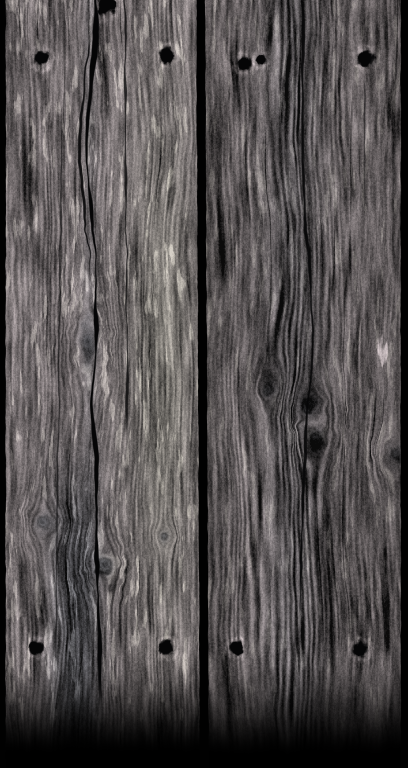
A Shadertoy shader for this texture:

```glsl
// Two weathered vertical planks with nail holes, knots and long splits on black.
// Grain is a stretched-noise field whose phase is bent around each knot;
// splits, stains, holes and worn rims are layered on top of it.
#define ASPECT 0.531
#define LEFT_RINGS 82.0
#define RIGHT_RINGS 60.0
#define LEFT_TONE 0.425
#define RIGHT_TONE 0.355
#define RING_DEPTH 0.10
#define FIBRE_DEPTH 0.42
#define STAIN_DEPTH 0.25
#define SPECK_DEPTH 0.17
#define HAIRLINE_DEPTH 0.17

// xy: centre, z: radius, w: vertical stretch
const vec4 KNOTS[8] = vec4[8](
  vec4(.215, .557, .016, 2.5), vec4(.105, .319, .016, 1.2),
  vec4(.256, .265, .017, 1.3), vec4(.402, .302, .009, 1.2),
  vec4(.659, .495, .013, 1.5), vec4(.757, .470, .017, 1.1),
  vec4(.776, .425, .014, 1.4), vec4(.970, .408, .015, 1.3));

// xy: centre, z: radius
const vec3 NAILS[10] = vec3[10](
  vec3(.102, .924, .0105), vec3(.410, .928, .0105), vec3(.259, .993, .013),
  vec3(.598, .917, .0095), vec3(.639, .922, .007), vec3(.898, .924, .011),
  vec3(.088, .157, .0095), vec3(.407, .156, .010), vec3(.580, .156, .009),
  vec3(.883, .155, .010));

float hash(vec2 p) {
  vec3 q = fract(p.xyx * .1031);
  q += dot(q, q.yzx + 33.33);
  return fract((q.x + q.y) * q.z);
}

float noise(vec2 p) {
  vec2 i = floor(p), f = fract(p);
  f = f * f * (3. - 2. * f);
  return mix(mix(hash(i), hash(i + vec2(1, 0)), f.x),
             mix(hash(i + vec2(0, 1)), hash(i + vec2(1, 1)), f.x), f.y);
}

float fbm(vec2 p) {
  float sum = 0., amp = .54;
  for (int i = 0; i < 3; i++) {
    sum += amp * noise(p);
    p = p * 2.03 + 17.3;
    amp *= .55;
  }
  return sum;
}

float bell(float x, float width) { x /= width; return exp(-x * x); }

// Dark core of a split within the height range lo..hi
float split(vec2 u, float pathX, float halfWidth, float lo, float hi) {
  float aa = .8 / iResolution.x;
  float w = halfWidth * (.25 + 1.2 * noise(vec2(u.y * 26., lo * 50. + hi * 9.)));
  float core = 1. - smoothstep(w - aa, w + aa, abs(u.x - pathX));
  return core * smoothstep(lo, lo + .06, u.y) * (1. - smoothstep(hi - .03, hi, u.y));
}

void mainImage(out vec4 fragColor, in vec2 fragCoord) {
  vec2 u = fragCoord / iResolution.xy;
  float aa = .7 / iResolution.x, right = step(.4965, u.x);

  // Plank outline
  float lean = (1. - u.y) * .009;
  float rough = (fbm(vec2(u.y * 70., floor(u.x * 4.) * 5.)) - .5) * .0035;
  float lo = mix(.014, .503 + lean, right), hi = mix(.481 + lean, .982, right);
  float edge = min(u.x - lo, hi - u.x) + rough;

  // Grain phase, bent around knots
  float phase = u.x + (noise(vec2(u.x * 7. + right * 9., u.y * 6.)) - .5) * .022
    + (noise(u * vec2(25, 28)) - .5) * .005;
  float knot = 0., knotRing = 0.;
  for (int i = 0; i < 8; i++) {
    vec4 k = KNOTS[i];
    vec2 d = (u - k.xy) * vec2(ASPECT, 1. / k.w);
    float r = length(d) / k.z + .5 * (noise(u * vec2(60, 90)) - .5);
    phase -= d.x / ASPECT * 1.15 * exp(-r * r * .4);
    knot += exp(-r * r * 3.);
    knotRing += exp(-r * r * .9) * sin(r * 11.);
  }

  // Growth rings, stains, fibres and hairline checks
  vec2 g = vec2(phase, u.y);
  float drift = fbm(g * vec2(13, 2.2) + right * 30.);
  float rings = sin(6.2832 * (phase * mix(LEFT_RINGS, RIGHT_RINGS, right) + 4.5 * drift));
  rings *= mix(.5, .35 + .8 * bell(u.x - .7, .13), right) * (.3 + 1.4 * noise(g * vec2(26, 12)));
  float stain = fbm(g * vec2(24, 4) + 50.);
  float fibre = fbm(g * vec2(105, 24));
  float flecks = smoothstep(.61, .74, fbm(g * vec2(85, 30) + 80.));
  float speck = .55 * noise(u * vec2(300, 420)) + .45 * noise(u * vec2(510, 930)) - .5;
  float vein = abs(noise(g * vec2(48, 4) + 20.) - .5);
  float hairline = (1. - smoothstep(.02, .13, vein))
    * smoothstep(.38, .6, noise(g * vec2(30, 9) + 70.));
  float tone = mix(LEFT_TONE, RIGHT_TONE, right) + RING_DEPTH * rings
    + STAIN_DEPTH * (stain - .5) + FIBRE_DEPTH * (fibre - .5)
    + SPECK_DEPTH * speck - HAIRLINE_DEPTH * hairline;
  float pale = bell(u.x - .4, .09) * bell(u.y - .52, .36);
  float dark = bell(u.x - .18, .055) * (1. - smoothstep(.26, .46, u.y)) * 1.5
    + bell(u.x - .72, .07) * .5 + bell(u.x - .22, .02) * .4;
  tone += pale * .07 + flecks * mix(.19, .1, right) - dark * .11 * (.5 + stain);
  tone += .05 * knotRing - .2 * knot;

  // Worn pale rims and one scraped patch
  float chips = noise(u * vec2(190, 55));
  tone += .26 * chips * exp(-max(edge, 0.) / .005);
  float scrape = length((u - vec2(.938, .542)) / vec2(.016, .018)) + 1.1 * (chips - .5);
  tone += .34 * (1. - smoothstep(.45, .95, scrape));

  // Long splits
  float leftPath = .236 - .023 * bell(u.y - .81, .1) - .01 * bell(u.y - .48, .05)
    + .008 * (1. - smoothstep(.15, .3, u.y));
  float rightPath = .742 + .024 * bell(u.y - .57, .13) - .006 * bell(u.y - .22, .1);
  float wobble = (fbm(vec2(u.y * 30., 4)) - .5) * .007;
  float gap = split(u, leftPath + wobble, .0052, .06, 1.1);
  gap = max(gap, .9 * split(u, leftPath - .016 + wobble * 2., .0028, .62, .96));
  gap = max(gap, .8 * split(u, .318 - .012 * u.y + wobble, .0026, .42, 1.1));
  gap = max(gap, .6 * split(u, .134 + .02 * u.y - wobble, .0022, .12, .85));
  gap = max(gap, .9 * split(u, rightPath + wobble, .003, .18, 1.1));
  gap = max(gap, .55 * split(u, .894 + wobble, .0018, .73, .91));

  // Nail holes with chipped halos
  for (int i = 0; i < 10; i++) {
    vec3 n = NAILS[i];
    vec2 d = (u - n.xy) * vec2(ASPECT, 1) / n.z;
    float r = length(d) + .8 * (fbm(u * vec2(75, 120)) - .5);
    tone += .22 * bell(r - 1.4, .3) * chips - .1 * bell(d.x, .4) * bell(d.y, 3.5);
    gap = max(gap, 1. - smoothstep(.75, 1.1, r));
  }

  // Warm bleached wood, cool stains, shaded sides and dark foot
  vec3 tint = mix(vec3(1.035, .975, .985), vec3(1.025, .995, .95), min(pale + flecks * .4, 1.));
  tint = mix(tint, vec3(.95, .98, 1.05), min(dark * .4 + knot * .5, .75));
  vec3 color = mix(clamp(tone, .04, .82) * tint, vec3(.02, .02, .024), gap);
  color *= .78 + .22 * smoothstep(0., .02, edge);
  color *= smoothstep(.018, .15, u.y + .012 * (stain - .5));
  fragColor = vec4(mix(vec3(.004), color, smoothstep(-aa, aa, edge)), 1);
}
```
